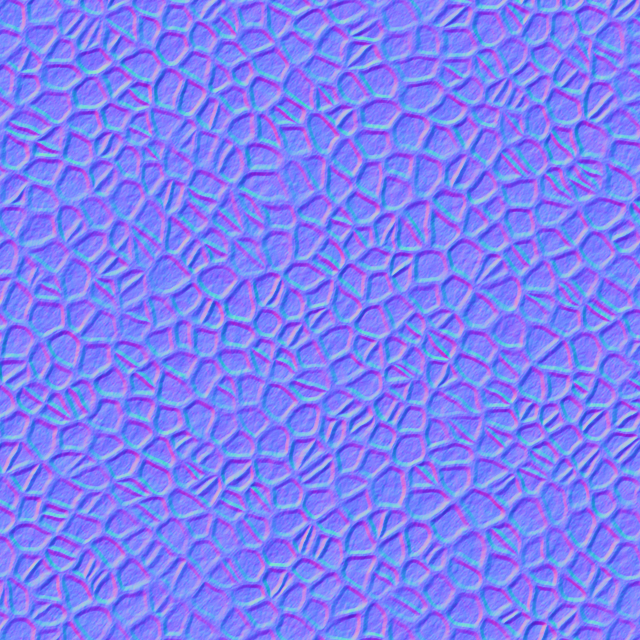
Reproduce this texture map procedurally as a Shadertoy shader.

```glsl
const float ROW_ANGLE = -0.66;            // direction of the scale rows
const vec2  SCALE_COUNT = vec2(21.0, 22.0); // scales per canvas, along and across rows
const float JITTER = 0.68;                // irregularity of the scale centres
const float ROUNDING = 0.13;              // corner rounding, in scales
const float GROOVE = 0.025;               // half width of the groove floor, in scales
const float BEVEL = 0.17;                 // width of the raised border, in scales
const float SCALE_HEIGHT = 0.0035;
const float DOME = 0.0022;
const float TILT = 0.0045;
const float SPLIT_SHARE = 0.3;            // share of scales cut by a crease
const float BEND = 0.028;                 // slow bending of the rows
const float WOBBLE = 0.0045;              // small wobble of the borders
const float GRAIN_HEIGHT = 0.0017;
const float GRAIN_FREQ = 65.0;
const float SAMPLE_STEP = 0.0011;         // spacing of the slope samples

vec2 hash2(vec2 p) {
    vec3 q = fract(p.xyx * vec3(0.1031, 0.1030, 0.0973));
    q += dot(q, q.yzx + 33.33);
    return fract((q.xx + q.yz) * q.zy);
}

float noise(vec2 p) {
    vec2 i = floor(p), f = fract(p);
    f = f * f * f * (f * (f * 6.0 - 15.0) + 10.0);
    float low = mix(hash2(i).x, hash2(i + vec2(1, 0)).x, f.x);
    float high = mix(hash2(i + vec2(0, 1)).x, hash2(i + vec2(1, 1)).x, f.x);
    return mix(low, high, f.y);
}

vec2 noise2(vec2 p) {
    return vec2(noise(p), noise(p + 37.7)) - 0.5;
}

float smoothMin(float a, float b, float k) {
    float h = max(k - abs(a - b), 0.0) / k;
    return min(a, b) - h * h * k * 0.25;
}

// Jittered centre of a scale; alternate rows are staggered
vec2 scaleCentre(vec2 cell) {
    float stagger = 0.5 * mod(cell.y, 2.0) - 0.25;
    return cell + 0.5 + vec2(stagger, 0.0) + JITTER * (hash2(cell + 50.0) - 0.5);
}

// Rounded distance to the scale border; also gives its cell and centre offset
float scaleBorder(vec2 q, out vec2 cell, out vec2 toCentre) {
    vec2 base = floor(q);
    float nearest = 9.0;
    for (int y = -1; y <= 1; y++)
    for (int x = -1; x <= 1; x++) {
        vec2 c = base + vec2(x, y);
        vec2 r = scaleCentre(c) - q;
        if (dot(r, r) < nearest) {
            nearest = dot(r, r);
            cell = c;
            toCentre = r;
        }
    }
    float border = 1.0;
    for (int y = -2; y <= 2; y++)
    for (int x = -2; x <= 2; x++) {
        if (x == 0 && y == 0) continue;
        vec2 r = scaleCentre(cell + vec2(x, y)) - q;
        float edge = dot(0.5 * (toCentre + r), normalize(r - toCentre));
        border = smoothMin(border, edge, ROUNDING);
    }
    return border;
}

// Fine leathery wrinkles, stretched across the rows
float grain(vec2 p) {
    float sum = 0.0, amp = 1.0;
    vec2 g = p * GRAIN_FREQ * vec2(1.25, 0.8);
    for (int i = 0; i < 3; i++) {
        sum += amp * noise(g);
        g = mat2(0.9, 0.44, -0.44, 0.9) * g * 2.1 + 11.3;
        amp *= 0.52;
    }
    return sum;
}

float skinHeight(vec2 uv) {
    vec2 along = vec2(cos(ROW_ANGLE), sin(ROW_ANGLE));
    vec2 p = vec2(dot(uv, along), dot(uv, vec2(-along.y, along.x)));
    vec2 bent = p + BEND * noise2(p * 5.0 + 20.0) + WOBBLE * noise2(p * 48.0);

    vec2 cell, toCentre;
    float border = scaleBorder(bent * SCALE_COUNT, cell, toCentre);
    vec2 rnd = hash2(cell + 91.0);

    // Some scales are split by a shallower crease
    if (rnd.x < SPLIT_SHARE) {
        float turn = (rnd.x < 0.5 * SPLIT_SHARE ? 0.0 : 1.57) + 0.6 * (rnd.y - 0.5);
        float crease = abs(dot(toCentre, vec2(cos(turn), sin(turn))));
        border = smoothMin(border, crease + 0.035, 0.08);
    }

    float raised = smoothstep(GROOVE, GROOVE + BEVEL, border);
    float lift = SCALE_HEIGHT * mix(0.65, 1.3, noise(p * 14.0 + 5.0));
    vec2 slant = TILT * (hash2(cell + 17.0) - 0.5);
    float body = lift + DOME * border - dot(slant, toCentre);
    return raised * body + GRAIN_HEIGHT * grain(p);
}

void mainImage(out vec4 fragColor, in vec2 fragCoord) {
    vec2 uv = fragCoord / iResolution.y;
    vec2 e = vec2(SAMPLE_STEP, 0.0);
    float h = skinHeight(uv);
    vec2 slope = (vec2(skinHeight(uv + e.xy), skinHeight(uv + e.yx)) - h) / SAMPLE_STEP;

    // Tangent-space normal with the green axis pointing down
    vec3 normal = normalize(vec3(-slope.x, slope.y, 1.0));
    fragColor = vec4(0.5 + 0.5 * normal, 1.0);
}
```
